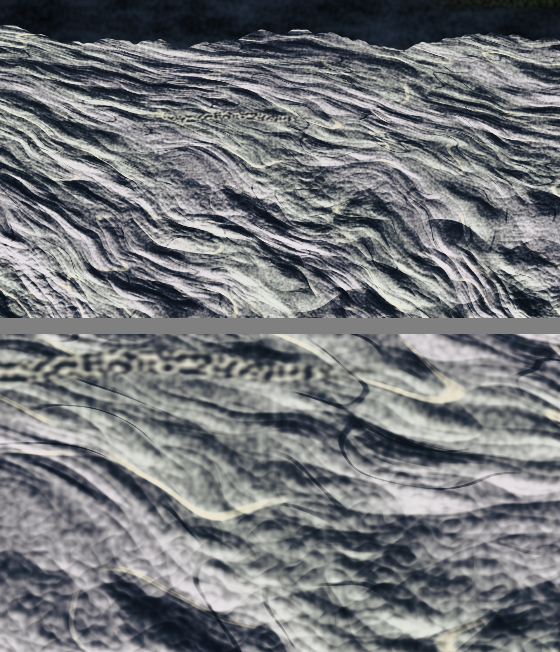
Top: the whole. Bottom: its middle third, enlarged.
A Shadertoy shader for this texture:

```glsl
// Sunlit, water-worn banded rock descending to the right below a shaded bank.
// Creased gradient noise is stretched along folded bedding, then lit from
// behind with crisp cast shadows, broken veins, cracks, grain and gravel.

const vec2 SUN_DIR = vec2(0.30, 0.95);
const float SUN_SLOPE = 6.2;      // height lost by a sun ray per unit length
const float SLOPE_GAIN = 0.125;   // relief contrast
const float EXPOSURE = 0.22;
const float TONE_SPREAD = 1.5;
const float HORIZON = 0.90;
const float VANISH = 1.30;        // height at which bedding would converge
const vec3 PURPLE = vec3(1.005, 0.99, 1.025);
const vec3 GREEN = vec3(0.985, 1.01, 0.985);
const vec3 OCHRE = vec3(1.03, 1.00, 0.89);
const vec3 BANK = vec3(0.085, 0.115, 0.155);
const vec3 FOLIAGE = vec3(0.10, 0.12, 0.06);

const vec3 RAMP[7] = vec3[7](
    vec3(0.04, 0.06, 0.09), vec3(0.09, 0.12, 0.16), vec3(0.19, 0.22, 0.27),
    vec3(0.34, 0.35, 0.38), vec3(0.51, 0.51, 0.51), vec3(0.67, 0.67, 0.66),
    vec3(0.87, 0.86, 0.85));
const float KNOTS[7] = float[7](0.0, 0.085, 0.24, 0.39, 0.565, 0.765, 0.94);

vec2 gradientAt(vec2 cell) {
    float angle = 6.2832 * fract(sin(dot(cell, vec2(127.1, 311.7))) * 43758.5);
    return vec2(cos(angle), sin(angle));
}

float noise(vec2 p) {
    vec2 i = floor(p), f = p - i;
    vec2 w = f * f * f * (f * (f * 6.0 - 15.0) + 10.0);
    vec2 e = vec2(1.0, 0.0);
    float low = mix(dot(gradientAt(i), f),
                    dot(gradientAt(i + e), f - e), w.x);
    float high = mix(dot(gradientAt(i + e.yx), f - e.yx),
                     dot(gradientAt(i + 1.0), f - 1.0), w.x);
    return mix(low, high, w.y);
}

// Coordinates along (x) and across (y) the folded rock layers
vec2 bedding(vec2 p) {
    float across = -log(VANISH - min(p.y, 1.05));
    across += 0.33 * p.x + 0.20 * p.x * (1.0 - p.y);
    across += 0.12 * noise(p * vec2(1.7, 2.4) + 3.7);
    across += 0.040 * noise(p * vec2(4.5, 6.5) + 9.2);
    across += 0.011 * noise(p * vec2(13.0, 17.0) + 2.9);
    return vec2(p.x - 0.5 * p.y, across);
}

// Broad folds, sharp crests and blocky slabs at the lower right
float folds(vec2 p, vec2 bed) {
    float h = 0.65 * noise(bed * vec2(1.8, 5.0) + 1.3);
    h -= 0.60 * abs(noise(bed * vec2(3.2, 10.0) + 5.1));
    h -= 0.30 * abs(noise(bed * vec2(7.0, 19.0) + 12.6));
    float slabs = smoothstep(0.5, 1.1, p.x) * smoothstep(0.60, 0.30, p.y);
    return h - 0.8 * slabs * abs(noise(p * vec2(5.0, 6.5) + 2.4));
}

float relief(vec2 p) {
    vec2 bed = bedding(p);
    float h = folds(p, bed);
    h += 0.11 * noise(bed * vec2(6.0, 27.0) + 7.7);
    h -= 0.075 * abs(noise(bed * vec2(11.0, 52.0) + 4.2));
    float rough = smoothstep(-0.10, 0.25, noise(p * vec2(2.6, 4.0) + 31.0));
    h -= rough * 0.15 * abs(noise(p * vec2(17.0, 24.0) + 6.6));
    h -= (0.4 + rough) * 0.050 * abs(noise(p * vec2(42.0, 58.0)));
    return h;
}

float castShadow(vec2 p, vec2 bed) {
    float base = folds(p, bed), block = 0.0;
    for (int i = 1; i <= 10; i++) {
        float t = 0.010 * float(i);
        vec2 q = p + SUN_DIR * t;
        block = max(block, folds(q, bedding(q)) - base - SUN_SLOPE * t);
    }
    return smoothstep(0.0, 0.05, block);
}

// Thin line along the zero crossings of a noise value
float thinLine(float value, float width) {
    return smoothstep(width, 0.3 * width, abs(value));
}

vec3 toneColour(float tone) {
    vec3 colour = RAMP[0];
    for (int i = 1; i < 7; i++) {
        float step01 = (tone - KNOTS[i - 1]) / (KNOTS[i] - KNOTS[i - 1]);
        colour = mix(colour, RAMP[i], clamp(step01, 0.0, 1.0));
    }
    return colour + 0.8 * max(tone - 0.94, 0.0);
}

vec3 rock(vec2 p) {
    vec2 bed = bedding(p);
    float e = 0.0016;
    float slope = (relief(p - SUN_DIR * e) - relief(p + SUN_DIR * e)) / (2.0 * e);
    float light = EXPOSURE + SLOPE_GAIN * slope * (VANISH - p.y);
    light -= 0.75 * castShadow(p, bed);

    // Mineral stripes, broad patches and surface grain
    float striped = smoothstep(-0.2, 0.3, noise(p * vec2(3.0, 4.5) + 17.0));
    light += striped * 1.1 * noise(bed * vec2(2.0, 46.0) + 6.3);
    light += 0.45 * noise(p * vec2(2.2, 3.5) + 8.8);
    light += 0.50 * noise(p * 70.0) + 0.75 * noise(p * 135.0 + 0.4);

    // Broken pale veins along crests and dark cracks between layers
    float vein = thinLine(noise(bed * vec2(3.2, 10.0) + 5.1) - 0.02, 0.035);
    vein *= smoothstep(0.0, 0.2, noise(p * vec2(7.0, 9.0) + 15.0));
    float crack = thinLine(noise(bed * vec2(6.0, 17.0) + 23.0), 0.035);
    crack *= smoothstep(0.0, 0.2, noise(p * vec2(8.0, 10.0) + 41.0));
    light += 1.1 * vein - 1.0 * crack;

    // Gravel gathered in a shallow shelf
    vec2 shelf = (p - vec2(0.72, 0.632 + 0.006 * sin(p.x * 19.0))) / vec2(0.26, 0.014);
    float gravel = smoothstep(1.2, 0.7, length(shelf));
    light = mix(light, 0.1 + 2.8 * noise(p * vec2(95.0, 130.0)), gravel);

    float tone = 1.0 / (1.0 + exp(-TONE_SPREAD * light));
    float hue = smoothstep(-0.25, 0.25, noise(bed * vec2(1.4, 6.0) + 21.0));
    vec3 tint = mix(PURPLE, GREEN, hue);
    tint = mix(tint, OCHRE, max(0.7 * vein, 0.4 * gravel));
    return toneColour(tone) * tint;
}

vec3 shadedBank(vec2 p) {
    float form = noise(p * vec2(4.0, 11.0) + 0.6 * p.x) - abs(noise(p * vec2(9.0, 21.0)));
    vec3 colour = BANK * (1.0 + 0.75 * form + 0.35 * noise(p * 60.0));
    float leaves = smoothstep(1.2, 1.6, p.x) * smoothstep(0.95, 1.0, p.y);
    return mix(colour, FOLIAGE * (0.8 + 1.3 * noise(p * 65.0)), 0.8 * leaves);
}

void mainImage(out vec4 fragColor, in vec2 fragCoord) {
    vec2 p = fragCoord / iResolution.y;
    float skyline = HORIZON - 0.025 * p.x + 0.07 * noise(vec2(p.x * 3.0, 4.3));
    skyline += 0.025 * noise(vec2(p.x * 13.0, 8.1)) + 0.008 * noise(vec2(p.x * 45.0, 2.6));
    float bank = smoothstep(-0.002, 0.002, p.y - skyline);
    vec3 colour = mix(rock(p), shadedBank(p), bank);
    fragColor = vec4(clamp(colour, 0.0, 1.0), 1.0);
}
```
